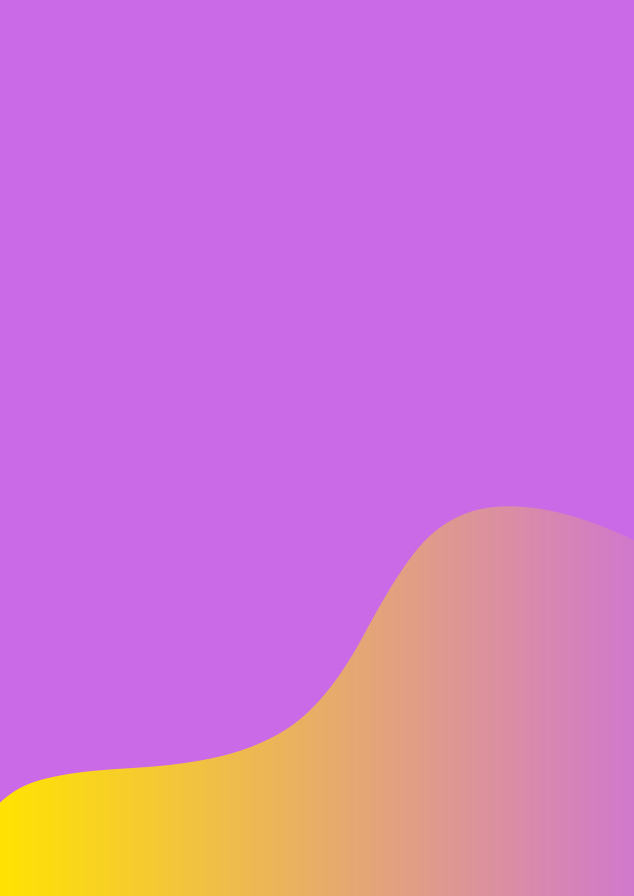
Reproduce this background procedurally as a Shadertoy shader.

```glsl
// A flat violet field with one smooth hill rising from lower left to right.
// The ridge is a chain of cubic Hermite spans; the hill is filled with a
// horizontal gradient that fades from yellow towards the field colour.

#define FIELD_COLOR vec3(0.795, 0.417, 0.902)
#define HILL_COLOR vec3(1.0, 0.885, 0.015)
#define FADE_START 0.01
#define FADE_WIDTH 1.12
#define KNOT_COUNT 8

// Ridge knots: x, height and slope, as fractions of the canvas
const vec3 RIDGE[KNOT_COUNT] = vec3[KNOT_COUNT](
    vec3(0.0, 0.1042, 0.67),
    vec3(0.0923, 0.1341, 0.141),
    vec3(0.2768, 0.1471, 0.092),
    vec3(0.4428, 0.1823, 0.409),
    vec3(0.572, 0.2891, 1.306),
    vec3(0.6827, 0.4049, 0.6),
    vec3(0.8026, 0.4349, 0.0),
    vec3(1.0, 0.3971, -0.332)
);

// Cubic through two knots with the given end slopes
float hermite(vec3 a, vec3 b, float x) {
    float span = b.x - a.x;
    float t = (x - a.x) / span;
    float s = 1.0 - t;
    float ends = mix(a.y, b.y, t * t * (3.0 - 2.0 * t));
    return ends + span * t * s * (s * a.z - t * b.z);
}

float ridgeHeight(float x) {
    float height = RIDGE[0].y;
    for (int i = 0; i < KNOT_COUNT - 1; i++) {
        if (x >= RIDGE[i].x) height = hermite(RIDGE[i], RIDGE[i + 1], x);
    }
    return height;
}

void mainImage(out vec4 fragColor, in vec2 fragCoord) {
    vec2 uv = fragCoord / iResolution.xy;

    // Hill coverage, smoothed over about one pixel across the ridge
    float depth = ridgeHeight(uv.x) - uv.y;
    float pixel = max(length(vec2(dFdx(depth), dFdy(depth))), 1e-5);
    float hill = clamp(depth / pixel + 0.5, 0.0, 1.0);

    // Horizontal fade of the hill into the field
    float fade = clamp((uv.x - FADE_START) / FADE_WIDTH, 0.0, 1.0);
    vec3 hillColor = mix(HILL_COLOR, FIELD_COLOR, fade);

    fragColor = vec4(mix(FIELD_COLOR, hillColor, hill), 1.0);
}
```
